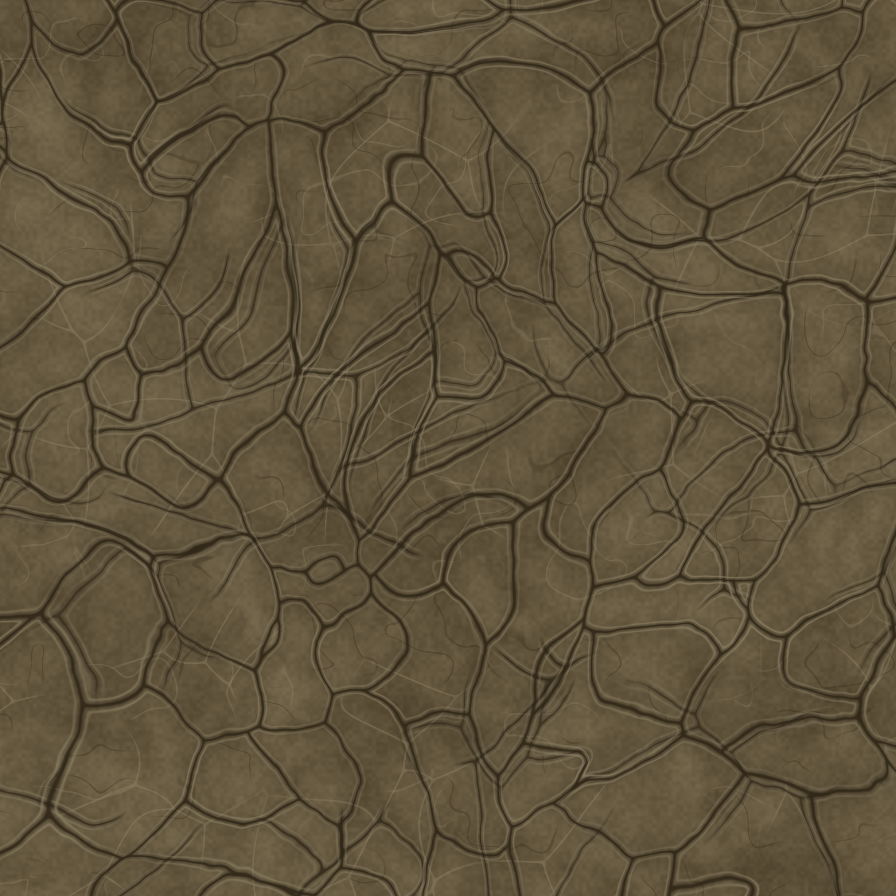
Give the GLSL for this texture, as a Shadertoy shader.

```glsl
const vec3 INK = vec3(0.19, 0.15, 0.09);
const vec3 EARTH = vec3(0.315, 0.265, 0.18);
const vec3 SAND = vec3(0.455, 0.405, 0.298);
const vec3 HIGHLIGHT = vec3(0.58, 0.53, 0.42);

float hash(vec2 p) {
    vec3 q = fract(vec3(p.xyx) * 0.1031);
    q += dot(q, q.yzx + 33.33);
    return fract((q.x + q.y) * q.z);
}

float noise(vec2 p) {
    vec2 i = floor(p), f = fract(p);
    f = f * f * (3.0 - 2.0 * f);
    return mix(mix(hash(i), hash(i + vec2(1, 0)), f.x),
               mix(hash(i + vec2(0, 1)), hash(i + vec2(1, 1)), f.x), f.y);
}

float fbm(vec2 p) {
    float sum = 0.0, amp = 0.5;
    for (int i = 0; i < 5; i++) {
        sum += amp * noise(p);
        p = mat2(1.6, 1.2, -1.2, 1.6) * p + 17.3;
        amp *= 0.55;
    }
    return sum / 1.06;
}

vec2 warp(vec2 p, float freq, float amp) {
    return p + amp * (vec2(noise(p * freq + 5.2), noise(p * freq + 41.7)) - 0.5);
}

// Stretched distance to one seed (x) and its gradient (yz)
vec3 seedDistance(vec2 p, vec2 id, float stretch) {
    vec2 r = p - id - vec2(hash(id + 1.7), hash(id + 63.1));
    float angle = 0.9 + 2.7 * (hash(id + 27.3) - 0.5);
    float s = 1.0 + stretch * hash(id + 83.9);
    vec2 along = vec2(cos(angle), sin(angle)), across = vec2(-along.y, along.x);
    vec2 q = vec2(dot(r, along) / s, dot(r, across) * s);
    float d = length(q) + 1e-4;
    return vec3(d + 0.25 * hash(id + 11.4), (along * q.x / s + across * q.y * s) / d);
}

// Distance to the nearest cell border (x) and the cell id (yz)
vec3 cells(vec2 p, float stretch) {
    vec2 base = floor(p), id = base;
    vec3 nearest = vec3(1e3, 0, 0);
    for (int k = 0; k < 25; k++) {
        vec2 c = base + vec2(k % 5 - 2, k / 5 - 2);
        vec3 s = seedDistance(p, c, stretch);
        if (s.x < nearest.x) { nearest = s; id = c; }
    }
    float sharpness = 90.0, sum = 1e-20;
    for (int k = 0; k < 25; k++) {
        vec2 c = base + vec2(k % 5 - 2, k / 5 - 2);
        if (c == id) continue;
        vec3 s = seedDistance(p, c, stretch);
        float d = (s.x - nearest.x) / max(length(s.yz - nearest.yz), 0.2);
        sum += exp(-sharpness * d);
    }
    return vec3(-log(sum) / sharpness, id);
}

float bump(float d, float center, float width) {
    float x = (d - center) / width;
    return exp(-x * x);
}

// Soft shade, pale rim and dark core around a border at distance d
vec3 crease(vec3 color, float d, float width, float strength, float rim) {
    float px = 0.4 / iResolution.y;
    float core = 1.0 - smoothstep(width * 0.5 - px, width * 1.5 + px, d);
    color *= 1.0 - 0.22 * strength * exp(-max(d, 0.0) / 0.004);
    color = mix(color, HIGHLIGHT, rim * strength * bump(d, width + 0.0035, 0.0013));
    return mix(color, INK, 0.85 * strength * core);
}

// Thin line of even width along the middle level of a noise field
float vein(vec2 p, float freq, float width) {
    float n = noise(p * freq), e = 0.02;
    vec2 slope = vec2(noise(p * freq + vec2(e, 0)), noise(p * freq + vec2(0, e))) - n;
    float d = abs(n - 0.5) / (freq * max(length(slope) / e, 0.25));
    return 1.0 - smoothstep(width * 0.3, width, d);
}

void mainImage(out vec4 fragColor, in vec2 fragCoord) {
    vec2 uv = fragCoord / iResolution.y;
    vec2 p = warp(warp(warp(uv, 4.0, 0.09), 24.0, 0.010), 65.0, 0.0035);

    // Border networks; strands split off the main one and rejoin it
    float mainScale = 9.0, crossScale = 5.5, strokeScale = 8.0;
    vec3 plate = cells(p * mainScale + 20.0, 0.85);
    float mainEdge = plate.x / mainScale;
    float strandEdge = cells(warp(p + 0.3, 7.0, 0.045) * mainScale + 20.0 - 0.3 * mainScale, 0.85).x / mainScale;
    float crossEdge = cells(p * crossScale + 70.0, 0.9).x / crossScale;
    float strokeEdge = cells(warp(uv, 7.0, 0.03) * strokeScale + 120.0, 0.9).x / strokeScale;

    // Mottled ground
    float tone = 0.53 + 0.85 * (fbm(uv * 7.0 + 3.0) - 0.5);
    tone += 0.85 * (fbm(warp(uv, 9.0, 0.06) * 26.0) - 0.5);
    tone += 0.10 * (hash(plate.yz + 5.0) - 0.5);
    tone += 0.12 * smoothstep(0.0, 0.04, mainEdge) - 0.07;
    tone += 0.32 * (noise(uv * 230.0) - 0.5);
    vec3 color = mix(EARTH, SAND, tone);

    // Pale veins and faint dark hairlines
    float patches = smoothstep(0.4, 0.65, noise(uv * 11.0 + 31.0));
    float strokes = 1.0 - smoothstep(0.0003, 0.0016, strokeEdge);
    color = mix(color, HIGHLIGHT, 0.38 * patches * strokes);
    vec2 curl = warp(uv, 30.0, 0.025);
    float wisps = smoothstep(0.45, 0.7, noise(uv * 17.0 + 8.0));
    color = mix(color, HIGHLIGHT, 0.28 * wisps * vein(curl, 22.0, 0.0015));
    float hairs = smoothstep(0.45, 0.7, noise(uv * 19.0 + 57.0));
    color = mix(color, INK, 0.28 * hairs * vein(curl + 3.0, 27.0, 0.0014));

    // Creases: partial strands and cross lines below, full network on top
    float vary = noise(uv * 18.0 + 90.0);
    float rim = 0.15 + 0.5 * noise(uv * 14.0 + 44.0);
    float reach = smoothstep(0.45, 0.55, noise(uv * 5.0 + 12.0));
    float split = smoothstep(0.4, 0.55, noise(uv * 6.0 + 75.0));
    color = crease(color, strandEdge, mix(0.0004, 0.0011, vary), 0.7 * split, rim);
    color = crease(color, crossEdge, mix(0.0005, 0.0013, vary), 0.85 * reach, rim);
    color = crease(color, mainEdge, mix(0.0007, 0.0018, vary), 1.0, rim);

    fragColor = vec4(color, 1.0);
}
```
